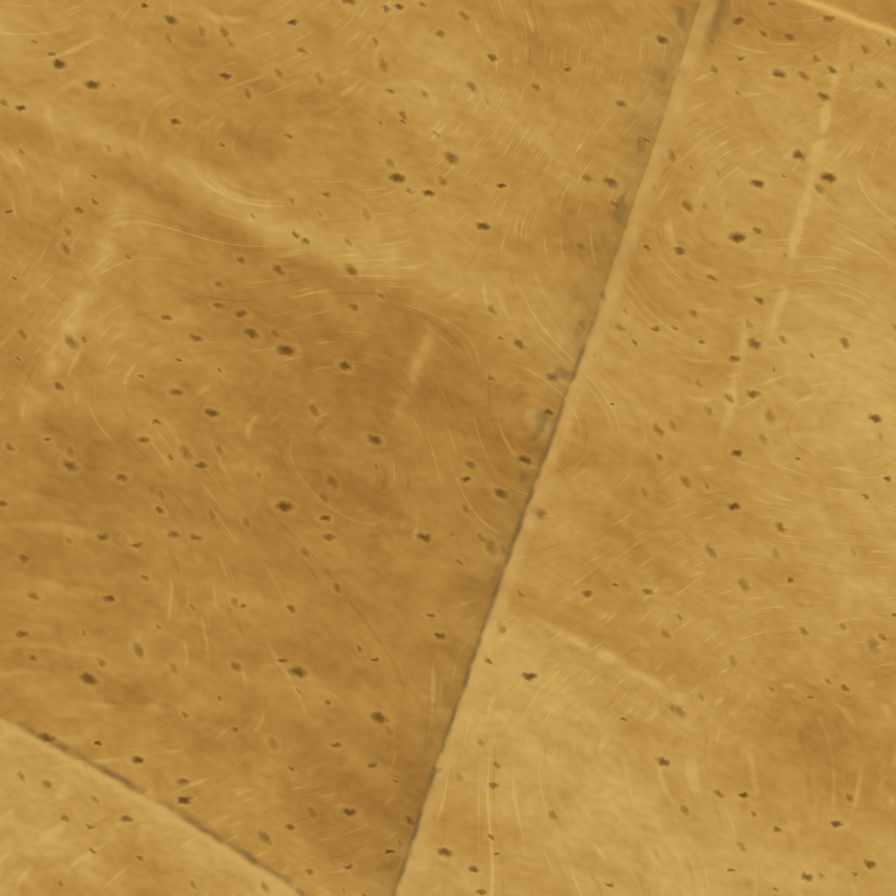
Reproduce this texture procedurally as a three.js fragment shader.

```glsl
#define STONE_DARK vec3(0.620, 0.437, 0.195)
#define STONE_MID vec3(0.720, 0.540, 0.262)
#define STONE_LIGHT vec3(0.800, 0.652, 0.360)
#define GROUT vec3(0.780, 0.625, 0.350)
#define PIT_COLOR vec3(0.370, 0.255, 0.105)
#define SHADOW_COLOR vec3(0.460, 0.355, 0.205)
#define BED_ANGLE -0.46
#define PIT_DENSITY 0.30
#define GRAIN 0.05

varying vec2 vUv;

vec2 hash2(vec2 p) {
  vec3 q = fract(vec3(p.xyx) * vec3(0.1031, 0.1030, 0.0973));
  q += dot(q, q.yzx + 33.33);
  return fract((q.xx + q.yz) * q.zy);
}

float gradDot(vec2 cell, vec2 offset, vec2 f) {
  float a = 6.2832 * hash2(cell + offset + 71.0).x;
  return dot(vec2(cos(a), sin(a)), f - offset);
}

// Gradient noise, roughly -0.7 to 0.7
float noise(vec2 p) {
  vec2 i = floor(p), f = p - i;
  vec2 u = f * f * f * (f * (f * 6.0 - 15.0) + 10.0);
  return mix(mix(gradDot(i, vec2(0.0), f), gradDot(i, vec2(1.0, 0.0), f), u.x),
             mix(gradDot(i, vec2(0.0, 1.0), f), gradDot(i, vec2(1.0), f), u.x), u.y);
}

float fbm(vec2 p) {
  float sum = 0.0, amp = 0.6;
  for (int k = 0; k < 4; k++) {
    sum += amp * noise(p);
    p = mat2(1.6, 1.2, -1.2, 1.6) * p + 7.3;
    amp *= 0.5;
  }
  return sum;
}

vec2 rotate(vec2 p, float a) {
  return vec2(cos(a) * p.x + sin(a) * p.y, cos(a) * p.y - sin(a) * p.x);
}

float bump(float d, float width) {
  return exp(-d * d / (width * width));
}

// Soft round patch
float spot(vec2 p, vec2 center, float radius) {
  return bump(length(p - center), radius);
}

// Broken vein from a to b, tapering at its ends
float vein(vec2 p, vec2 a, vec2 b, float width) {
  vec2 ab = b - a;
  float t = dot(p - a, ab) / dot(ab, ab);
  float d = length(p - a - ab * clamp(t, 0.0, 1.0));
  float taper = smoothstep(-0.05, 0.15, t) * smoothstep(1.05, 0.85, t);
  return taper * bump(d, width) * clamp(0.7 + 1.2 * noise(p * 36.0), 0.0, 1.2);
}

// Pits: x = dark hollow, y = pale rim
vec2 pits(vec2 p, float cells, float radius, float density) {
  vec2 g = rotate(p, BED_ANGLE) * cells + 40.0;
  vec2 id = floor(g), r = hash2(id), s = hash2(id + 153.0);
  vec2 d = (fract(g) - mix(vec2(0.22), vec2(0.78), r)) / cells;
  d = rotate(d, (s.x - 0.6) * 1.2);
  d += 0.003 * vec2(noise(p * 150.0), noise(p * 150.0 + 19.0));
  float e = length(d / vec2(1.35, 0.75)) / (radius * mix(0.55, 1.15, s.y));
  float present = step(hash2(id + 311.0).x, density * (1.0 + 1.6 * noise(id / cells * 5.0)));
  float dark = 1.0 - smoothstep(0.2, 1.3, e);
  return present * vec2(dark * mix(0.35, 1.0, s.x), bump(e - 1.5, 0.45));
}

void main() {
  vec2 p = vUv;
  vec2 bed = rotate(p, BED_ANGLE);
  float wobble = 0.002 * noise(p * 24.0) + 0.0015 * noise(p * 75.0);

  // Signed distances to the joints
  float mainJoint = 0.945 * (p.x - 0.440 - 0.343 * p.y + 0.003 * sin(6.2832 * p.y)) + wobble;
  float lowJoint = 0.86 * (p.y - 0.198 + 0.5 * p.x + 0.26 * p.x * p.x) + wobble;
  float topJoint = 0.93 * (p.y - 1.0 + 0.38 * (p.x - 0.898)) + wobble;
  float right = smoothstep(-0.002, 0.002, mainJoint);
  float leftSide = 1.0 - right;
  float lowTile = leftSide * (1.0 - smoothstep(-0.003, 0.003, lowJoint));

  // Broad tone of each slab
  float tone = 0.36 + 0.20 * smoothstep(0.68, 0.92, p.y + 0.4 * p.x);
  tone -= 0.20 * spot(p, vec2(0.34, 0.60), 0.20) + 0.12 * spot(p, vec2(0.44, 0.25), 0.18);
  float rightTone = 0.56 + 0.42 * spot(p, vec2(1.0, 0.58), 0.22);
  rightTone += 0.34 * smoothstep(0.02, -0.04, p.y - 0.63 + 0.54 * p.x);
  rightTone -= 0.30 * spot(p, vec2(0.95, 0.22), 0.12) + 0.15 * spot(p, vec2(0.80, 0.97), 0.10);
  tone = mix(mix(tone, rightTone, right), 0.82, lowTile);

  // Bedding, mottling and short flecks
  vec2 warped = bed + 0.02 * vec2(noise(p * 7.0), noise(p * 7.0 + 31.0));
  tone += 0.75 * fbm(warped * vec2(3.5, 9.0)) + 0.50 * fbm(warped * vec2(12.0, 25.0));
  tone += 0.36 * fbm(warped * vec2(36.0, 60.0) + 11.0);
  float fleck = noise(rotate(p, 1.0 + noise(p * 3.0)) * vec2(26.0, 75.0));
  tone += 0.45 * smoothstep(0.24, 0.6, fleck) - 0.25 * smoothstep(0.3, 0.6, -fleck);

  // Pale veins, with a darker bed beneath the long one
  float ridge = p.y - 0.88 + 0.45 * p.x + 0.025 * noise(p * 8.0);
  float ridgeFade = leftSide * smoothstep(0.58, 0.42, p.x);
  tone += ridgeFade * (0.40 * bump(ridge - 0.012, 0.02) - 0.25 * bump(ridge + 0.022, 0.02));
  vec2 w = p + 0.003 * vec2(noise(p * 20.0), noise(p * 20.0 + 5.0));
  tone += 1.0 * vein(w, vec2(0.944, 0.967), vec2(0.859, 0.615), 0.005);
  tone += 0.8 * vein(w, vec2(0.835, 0.645), vec2(0.805, 0.505), 0.0055);
  tone += 0.8 * vein(w, vec2(0.600, 0.309), vec2(0.785, 0.208), 0.006);
  tone += 0.6 * vein(w, vec2(0.143, 0.790), vec2(0.020, 0.505), 0.012);
  tone += 0.6 * vein(w, vec2(0.482, 0.635), vec2(0.440, 0.525), 0.007);

  vec3 color = mix(STONE_DARK, STONE_MID, clamp((tone + 0.15) / 0.65, 0.0, 1.0));
  color = mix(color, STONE_LIGHT, clamp((tone - 0.5) / 0.75, 0.0, 1.0));
  color *= 1.0 + GRAIN * noise(bed * vec2(75.0, 130.0));

  // Scattered pits in two sizes
  vec2 hollow = max(pits(p, 18.0, 0.0068, PIT_DENSITY),
                    0.7 * pits(p + 0.37, 29.0, 0.0050, PIT_DENSITY));
  color = mix(color, STONE_LIGHT, 0.2 * hollow.y);
  color = mix(color, PIT_COLOR, 0.85 * hollow.x);

  // Raised joints and their broken, shaded edges
  float patchy = clamp(0.5 + 1.3 * noise(p * 32.0) + 0.6 * noise(p * 80.0), 0.0, 1.0);
  color *= 1.0 - 0.09 * leftSide * exp(min(mainJoint, 0.0) * 28.0);
  float band = right * (1.0 - smoothstep(0.010, 0.023, mainJoint));
  color = mix(color, GROUT * (1.0 + 0.12 * noise(p * 45.0)), band * (0.45 + 0.35 * patchy));
  float shade = bump(mainJoint, 0.003) * smoothstep(0.85, 0.45, p.y);
  shade += 0.7 * bump(mainJoint - 0.024, 0.008) * smoothstep(0.92, 1.0, p.y);
  shade += 0.6 * bump(mainJoint + 0.014, 0.013) * smoothstep(0.16, 0.42, noise(p * 44.0));
  color = mix(color, SHADOW_COLOR, 0.75 * clamp(shade * (0.25 + patchy), 0.0, 1.0));

  color = mix(color, GROUT * 1.03, 0.85 * leftSide * bump(lowJoint + 0.005, 0.005));
  color = mix(color, SHADOW_COLOR, 0.65 * leftSide * patchy * bump(lowJoint - 0.004, 0.004));
  color = mix(color, STONE_LIGHT * 1.08, 0.85 * right * bump(topJoint, 0.0045));
  gl_FragColor = vec4(color, 1.0);
}
```
